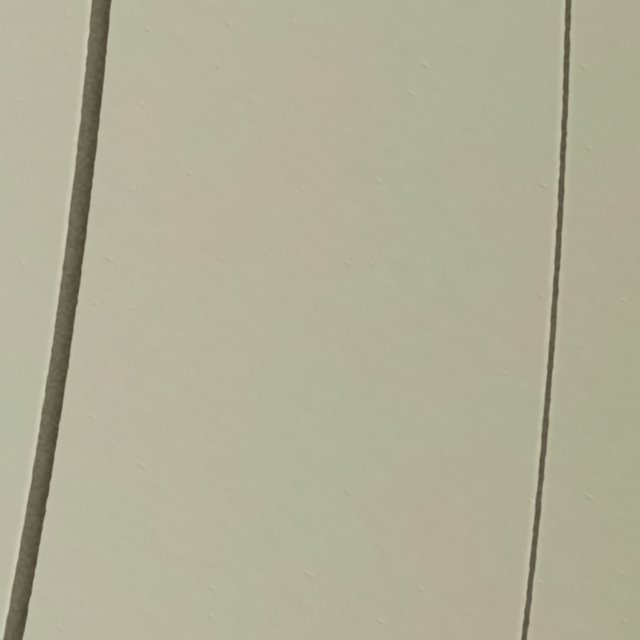
Reproduce this texture procedurally as a WebGL 2 fragment shader.

```glsl
#version 300 es
precision highp float;

uniform vec2 u_resolution;
out vec4 fragColor;

// Panel
const vec3 PANEL_LIGHT = vec3(0.735, 0.725, 0.650);
const vec3 PANEL_SHADE = vec3(0.675, 0.660, 0.565);
const vec3 TINT_PINK_GREEN = vec3(0.022, -0.012, 0.004);
const float MOTTLE_SCALE = 6.0;
const float STREAK_AMOUNT = 0.016;
const float GRAIN_AMOUNT = 0.010;

// Grooves: x = start + slope * y + bend * y * y
const int GROOVE_COUNT = 2;
const vec3 FIRST_CURVE = vec3(0.020, 0.189, -0.050);
const vec3 LAST_CURVE = vec3(0.819, 0.115, -0.046);
const float FIRST_HALF_WIDTH = 0.0148;
const float LAST_HALF_WIDTH = 0.0042;
const float EDGE_SOFTNESS = 0.0020;
const float EDGE_WOBBLE = 0.0016;
const vec3 GROOVE_MID = vec3(0.430, 0.410, 0.335);
const vec3 GROOVE_DARK = vec3(0.315, 0.295, 0.225);
const float RIM_WIDTH = 0.0045;
const float RIM_GLOW = 0.060;

// Pits
const float PIT_CELLS = 16.0;
const float PIT_CHANCE = 0.22;
const float PIT_RADIUS = 0.0030;
const float PIT_DEPTH = 0.055;

float hash(vec2 p) {
    vec3 q = fract(p.xyx * vec3(0.1031, 0.1030, 0.0973));
    q += dot(q, q.yzx + 33.33);
    return fract((q.x + q.y) * q.z);
}

float noise(vec2 p) {
    vec2 cell = floor(p);
    vec2 f = fract(p);
    f = f * f * (3.0 - 2.0 * f);
    float low = mix(hash(cell), hash(cell + vec2(1, 0)), f.x);
    float high = mix(hash(cell + vec2(0, 1)), hash(cell + vec2(1, 1)), f.x);
    return mix(low, high, f.y);
}

float fbm(vec2 p) {
    float sum = 0.0;
    float amplitude = 0.5;
    for (int i = 0; i < 4; i++) {
        sum += amplitude * noise(p);
        p = mat2(1.6, 1.2, -1.2, 1.6) * p + 17.3;
        amplitude *= 0.5;
    }
    return sum / 0.9375;
}

// Sparse dents, each with a lit and a shaded side
float pitRelief(vec2 p) {
    vec2 cell = floor(p * PIT_CELLS);
    float present = step(hash(cell + 91.0), PIT_CHANCE);
    vec2 offset = 0.25 + 0.5 * vec2(hash(cell + 7.0), hash(cell + 43.0));
    vec2 d = (p - (cell + offset) / PIT_CELLS) / PIT_RADIUS;
    d = vec2(d.x * 0.85 - d.y * 0.53, d.x * 0.53 + d.y * 0.85);
    d.x *= mix(0.35, 1.0, hash(cell + 5.0));
    return present * d.y * exp(-dot(d, d)) * (0.4 + hash(cell + 19.0));
}

vec3 panelColor(vec2 p) {
    float shade = 0.08 + 0.78 * p.x + 0.12 * (p.x - 0.5) * (1.0 - p.y);
    vec3 color = mix(PANEL_LIGHT, PANEL_SHADE, clamp(shade, 0.0, 1.0));

    // Soft colour patches, slanted streaks and fine grain
    color += TINT_PINK_GREEN * 2.0 * (fbm(p * MOTTLE_SCALE + 3.0) - 0.5);
    vec2 slanted = mat2(0.88, 0.47, -0.47, 0.88) * p;
    color += STREAK_AMOUNT * (fbm(slanted * vec2(30.0, 90.0)) - 0.5);
    color += GRAIN_AMOUNT * (noise(p * 260.0) - 0.5);
    return color + PIT_DEPTH * pitRelief(p);
}

vec3 addGroove(vec3 color, vec2 p, vec3 curve, float halfWidth, float thickness) {
    float center = curve.x + p.y * (curve.y + p.y * curve.z);
    float slope = curve.y + 2.0 * curve.z * p.y;
    float side = (p.x - center) / sqrt(1.0 + slope * slope);
    side += EDGE_WOBBLE * (noise(p * 110.0 + curve.x * 50.0) - 0.5);
    float edge = abs(side) - halfWidth;

    // Worn bright rim, strongest on the left
    float rim = exp(-pow((edge - RIM_WIDTH * 0.7) / RIM_WIDTH, 2.0));
    float leftBias = side < 0.0 ? 1.0 : mix(0.5, 0.15, thickness);
    color += RIM_GLOW * rim * leftBias * (0.6 + 0.6 * noise(p * 120.0));

    // Recess darkens toward its right wall
    float across = smoothstep(-0.6, 1.0, side / halfWidth);
    vec3 recess = mix(GROOVE_MID, GROOVE_DARK, mix(0.55, across, thickness));
    recess += 0.06 * (noise(p * 200.0) - 0.5);
    float softness = max(EDGE_SOFTNESS, 0.75 / u_resolution.y);
    return mix(color, recess, 1.0 - smoothstep(-softness, softness, edge));
}

void main() {
    vec2 p = gl_FragCoord.xy / u_resolution;
    vec3 color = panelColor(p);
    for (int i = 0; i < GROOVE_COUNT; i++) {
        float k = float(i) / float(GROOVE_COUNT - 1);
        vec3 curve = mix(FIRST_CURVE, LAST_CURVE, k);
        float halfWidth = mix(FIRST_HALF_WIDTH, LAST_HALF_WIDTH, k);
        color = addGroove(color, p, curve, halfWidth, 1.0 - k);
    }
    fragColor = vec4(color, 1.0);
}
```
